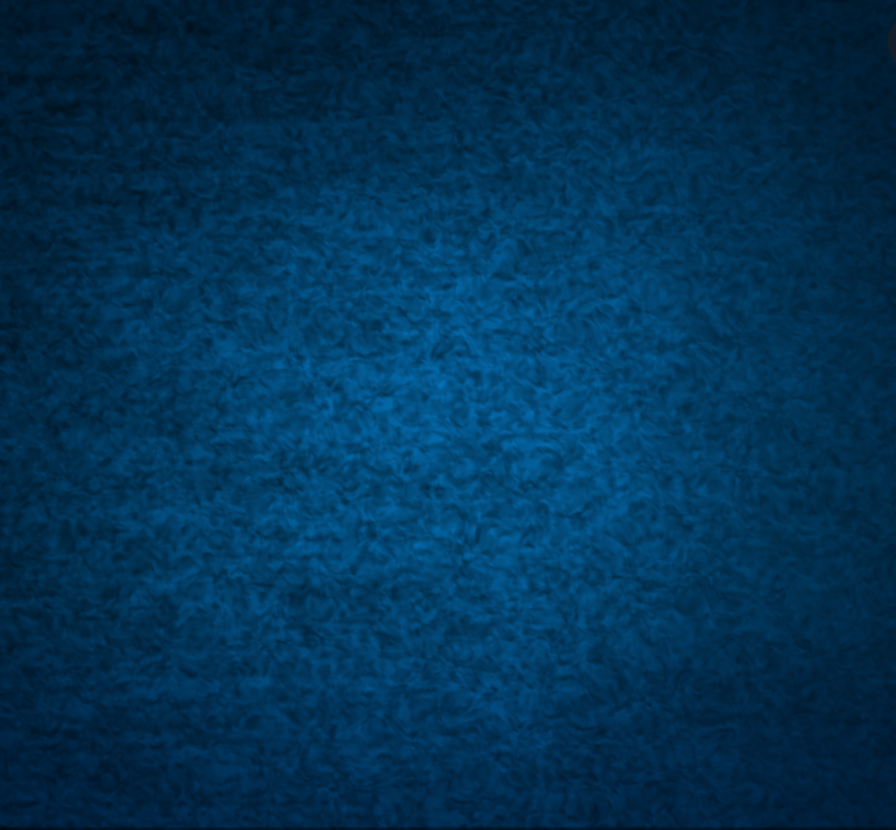
Give the GLSL for this texture, as a Shadertoy shader.

```glsl
#define GLOW_CENTER vec2(0.515, 0.475)
#define GLOW_RADIUS vec2(0.455, 0.425)
#define SHADE vec3(0.0, 0.085, 0.155)
#define LIGHT vec3(0.010, 0.318, 0.515)
#define GRAIN_AMOUNT 0.42
#define STREAK_AMOUNT 0.16
#define MOTTLE_AMOUNT 0.22

float hash(vec2 p) {
    vec3 q = fract(vec3(p.xyx) * 0.1031);
    q += dot(q, q.yzx + 33.33);
    return fract((q.x + q.y) * q.z);
}

float noise(vec2 p) {
    vec2 i = floor(p), f = fract(p);
    f = f * f * (3.0 - 2.0 * f);
    float low = mix(hash(i), hash(i + vec2(1, 0)), f.x);
    float high = mix(hash(i + vec2(0, 1)), hash(i + vec2(1, 1)), f.x);
    return mix(low, high, f.y);
}

float fbm(vec2 p) {
    float sum = 0.0, weight = 0.5;
    for (int i = 0; i < 4; i++) {
        sum += weight * (noise(p) - 0.5);
        p = mat2(1.6, 1.2, -1.2, 1.6) * p + 17.3;
        weight *= 0.55;
    }
    return sum;
}

// Soft elliptical patch of light or shadow
float patchAt(vec2 uv, vec2 center, vec2 radius) {
    vec2 d = (uv - center) / radius;
    return exp(-dot(d, d));
}

// Short fibres: fine noise bent by a slower field
float fibres(vec2 p) {
    vec2 bend = vec2(fbm(p * 24.0), fbm(p * 24.0 + 41.0)) * 0.025;
    vec2 q = p + bend;
    float grain = noise(q * vec2(105.0, 135.0)) - 0.5;
    grain += 0.7 * (noise(mat2(0.8, 0.6, -0.6, 0.8) * q * vec2(180.0, 230.0)) - 0.5);
    return grain + 0.6 * fbm(q * 45.0);
}

void mainImage(out vec4 fragColor, in vec2 fragCoord) {
    vec2 uv = fragCoord / iResolution.xy;
    vec2 p = fragCoord / iResolution.y;

    // Central glow with uneven lighting
    float light = patchAt(uv, GLOW_CENTER, GLOW_RADIUS);
    light += 0.07 * patchAt(uv, vec2(0.68, 0.74), vec2(0.18, 0.15));
    light += 0.10 * patchAt(uv, vec2(0.20, 0.30), vec2(0.17, 0.12));
    light -= 0.09 * patchAt(uv, vec2(0.38, 0.90), vec2(0.20, 0.13));
    light -= 0.10 * patchAt(uv, vec2(0.38, 0.30), vec2(0.10, 0.06));
    light -= 0.07 * patchAt(uv, vec2(0.78, 0.17), vec2(0.13, 0.10));

    // Cloth texture, calmer toward the right and the border
    float calm = mix(1.0, 0.65, smoothstep(0.55, 1.0, uv.x));
    float streak = noise(p * vec2(5.0, 85.0)) + noise(p * vec2(11.0, 160.0)) - 1.0;
    float leftSide = 1.0 - 0.7 * smoothstep(0.2, 0.8, uv.x);
    float cloth = GRAIN_AMOUNT * calm * fibres(p)
                + STREAK_AMOUNT * leftSide * streak
                + MOTTLE_AMOUNT * fbm(p * vec2(7.0, 12.0));

    vec3 color = mix(SHADE, LIGHT, clamp(light, 0.0, 1.1)) * (1.0 + cloth);
    color.b += 0.018 * smoothstep(0.35, 0.0, uv.y);

    // Faint round tab cut by the right edge
    float edge = 1.0 / iResolution.y;
    float tab = length(p - vec2(1.022 * iResolution.x / iResolution.y, 0.949)) - 0.034;
    color = mix(color, vec3(0.09, 0.12, 0.15), 0.85 * smoothstep(edge, -edge, tab));

    // Thin dark hem along the bottom
    color *= mix(0.55, 1.0, smoothstep(0.001, 0.005, uv.y));
    fragColor = vec4(clamp(color, 0.0, 1.0), 1.0);
}
```
